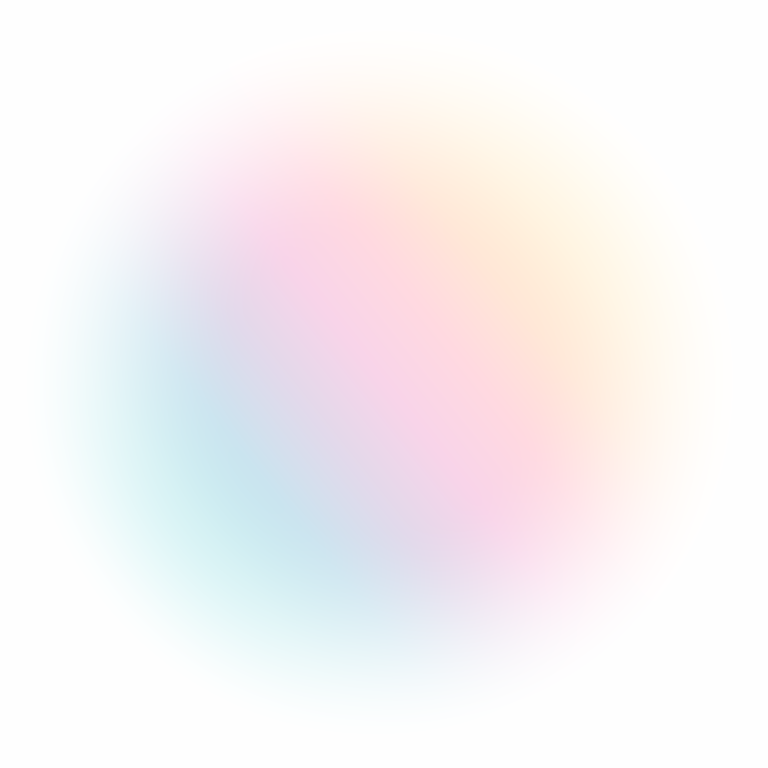
Reproduce this background procedurally as a WebGL 2 fragment shader.

```glsl
#version 300 es
precision highp float;
// A soft pastel orb: a diagonal colour ramp inside a blurred disc on white.

#define ORB_CENTER vec2(-0.003, 0.004)
#define ORB_RADIUS 0.335
#define ORB_BLUR 0.147
#define RAMP_AXIS vec2(0.78, 0.62)
#define RAMP_STEP 0.1
#define PAPER vec3(0.998)

uniform vec2 u_resolution;
out vec4 fragColor;

const int STOPS = 9;

// Evenly spaced stops, from aqua at the lower left to cream at the upper right
const vec3 RAMP[STOPS] = vec3[STOPS](
    vec3(0.690, 0.926, 0.933),  // aqua
    vec3(0.757, 0.920, 0.935),  // pale teal
    vec3(0.792, 0.893, 0.937),  // powder blue
    vec3(0.886, 0.851, 0.920),  // lavender
    vec3(0.973, 0.831, 0.914),  // orchid pink
    vec3(1.000, 0.851, 0.880),  // rose
    vec3(1.000, 0.905, 0.840),  // peach
    vec3(1.000, 0.938, 0.830),  // apricot
    vec3(1.000, 0.950, 0.810)   // cream
);

// Colour at a signed distance along the ramp axis, zero at the orb centre
vec3 rampColor(float along) {
    float position = along / RAMP_STEP + 0.5 * float(STOPS - 1);
    position = clamp(position, 0.0, float(STOPS - 1));
    int lower = min(int(position), STOPS - 2);
    return mix(RAMP[lower], RAMP[lower + 1], position - float(lower));
}

// Opacity of the disc, fading evenly on both sides of its rim
float orbCoverage(vec2 p) {
    float rimDistance = length(p) - ORB_RADIUS;
    return 1.0 - smoothstep(-ORB_BLUR, ORB_BLUR, rimDistance);
}

void main() {
    float side = min(u_resolution.x, u_resolution.y);
    vec2 p = (gl_FragCoord.xy - 0.5 * u_resolution) / side - ORB_CENTER;

    vec3 tint = rampColor(dot(p, normalize(RAMP_AXIS)));
    fragColor = vec4(mix(PAPER, tint, orbCoverage(p)), 1.0);
}
```
